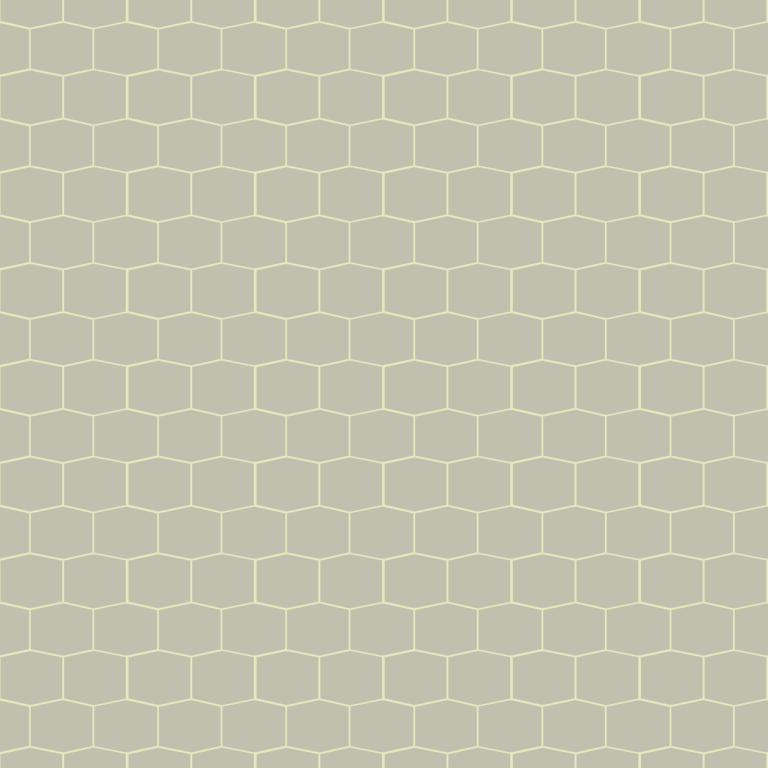
Give the GLSL for this pattern, as a WebGL 1 fragment shader.

```glsl
precision highp float;
// Staggered rows of flattened hexagons outlined in thin pale lines on a grey-green ground.

uniform vec2 u_resolution;

// One tile holds two cells in each of two rows; sizes are fractions of the canvas.
const vec2 TILE = vec2(0.1668, 0.1260);
const vec2 TILE_ORIGIN = vec2(-0.0012, -0.0270);

const vec3 GROUND = vec3(0.757, 0.750, 0.680);
const vec3 LINE = vec3(0.912, 0.905, 0.742);

// Heights of the corners within a tile, measured downward.
const float WIDE_BOTTOM = 0.439;
const float NARROW_TOP = 0.511;
const float NARROW_BOTTOM = 0.931;

// Distance from p to the nearest repeat of segment a-b, given in tile fractions.
float repeatedSegment(vec2 p, vec2 a, vec2 b) {
  vec2 offset = p - 0.5 * (a + b);
  offset = (offset - floor(offset + 0.5)) * TILE;
  vec2 halfSpan = 0.5 * (b - a) * TILE;
  float along = clamp(dot(offset, halfSpan) / dot(halfSpan, halfSpan), -1.0, 1.0);
  return length(offset - halfSpan * along);
}

// Smooth coverage of a line of the given width.
float stroke(vec2 p, vec2 a, vec2 b, float width, float softness) {
  float inside = 0.5 * width - repeatedSegment(p, a, b);
  return clamp(inside / softness + 0.5, 0.0, 1.0);
}

// Outline of one column: two upright sides and the zigzags above and below.
float columnOutline(vec2 p, float left, float middle, float right,
                    float sideWidth, float riseWidth, float fallWidth, float softness) {
  float ink = stroke(p, vec2(left, 0.0), vec2(left, WIDE_BOTTOM), sideWidth, softness);
  ink = max(ink, stroke(p, vec2(middle, NARROW_TOP), vec2(middle, NARROW_BOTTOM), 0.0023, softness));

  // Upper zigzag
  vec2 peak = vec2(middle, NARROW_BOTTOM);
  ink = max(ink, stroke(p, vec2(left, 1.0), peak, riseWidth, softness));
  ink = max(ink, stroke(p, peak, vec2(right, 1.0), fallWidth, softness));

  // Lower zigzag
  vec2 dip = vec2(middle, NARROW_TOP);
  ink = max(ink, stroke(p, vec2(left, WIDE_BOTTOM), dip, riseWidth, softness));
  ink = max(ink, stroke(p, dip, vec2(right, WIDE_BOTTOM), fallWidth, softness));
  return ink;
}

void main() {
  vec2 uv = gl_FragCoord.xy / u_resolution;
  vec2 p = (vec2(uv.x, 1.0 - uv.y) - TILE_ORIGIN) / TILE;
  float softness = 1.2 / min(u_resolution.x, u_resolution.y);

  // The two columns differ slightly in spacing and line weight.
  float ink = columnOutline(p, 0.0, 0.241, 0.5, 0.0036, 0.0029, 0.0026, softness);
  ink = max(ink, columnOutline(p, 0.5, 0.736, 1.0, 0.0026, 0.0025, 0.0021, softness));

  gl_FragColor = vec4(mix(GROUND, LINE, ink), 1.0);
}
```
